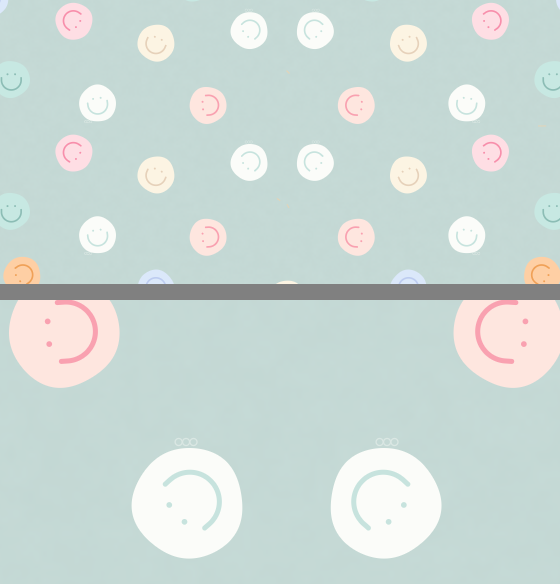
Top, the full canvas; bottom, a detail of the centre.
Reproduce this pattern procedurally as a Shadertoy shader.

```glsl
// Mirrored rows of pastel smiley discs on softly mottled sage paper.

// Lengths are in units of 1/390 of the canvas height.
const float UNITS = 390.0;
const float AXIS_SHIFT = 3.0;      // mirror axis, right of the centre
const float ROW_PERIOD = 181.0;
const int REPEATED = 6;            // the first discs occur in two rows
const int DISCS = 10;
const float DISC_RADIUS = 25.3;
const float DISC_WOBBLE = 0.45;
const float MOUTH_RADIUS = 13.5;
const float MOUTH_LEG = 3.0;
const float STROKE = 1.15;         // half width of the mouth line
const float EYE_RADIUS = 1.3;
const vec2 EYE = vec2(5.2, 7.0);
const float GRAIN = 0.012;
const vec3 PAPER = vec3(0.77, 0.85, 0.835);
const vec3 FLECK = vec3(0.95, 0.82, 0.66);

// Palette: pink, cream, white, peach, teal, orange, blue.
const vec3 FILL[7] = vec3[7](
    vec3(0.995, 0.87, 0.895), vec3(0.99, 0.957, 0.89), vec3(0.985, 0.99, 0.975),
    vec3(0.995, 0.90, 0.875), vec3(0.78, 0.91, 0.885), vec3(0.995, 0.81, 0.645),
    vec3(0.86, 0.91, 0.98));
const vec3 INK[7] = vec3[7](
    vec3(0.97, 0.56, 0.67), vec3(0.90, 0.82, 0.73), vec3(0.78, 0.89, 0.87),
    vec3(0.975, 0.63, 0.69), vec3(0.55, 0.74, 0.71), vec3(0.94, 0.63, 0.34),
    vec3(0.74, 0.80, 0.94));

// Each disc: offset from the axis, height, direction of its top in degrees.
const vec3 PLACE[DISCS] = vec3[DISCS](
    vec3(-286.0, 361.0, -35.0), vec3(-173.0, 331.0, 66.0),
    vec3(-45.0, 348.0, -138.0), vec3(-102.0, 245.5, -176.0),
    vec3(-253.5, 248.0, 98.0), vec3(-372.0, 281.0, 90.0),
    vec3(-357.0, 12.0, -145.0), vec3(-173.5, -6.0, -90.0),
    vec3(-401.0, 393.0, 90.0), vec3(-122.0, 413.5, 90.0));
const int TINT[DISCS] = int[DISCS](0, 1, 2, 3, 2, 4, 5, 6, 6, 4);

// Flecks: offset from the axis, height, angle in degrees.
const vec3 FLECKS[4] = vec3[4](
    vec3(8.0, 291.0, -45.0), vec3(8.0, 107.0, -60.0),
    vec3(-5.0, 116.0, -35.0), vec3(357.0, 217.0, 0.0));

float hash(vec2 p) {
    return fract(sin(dot(p, vec2(127.1, 311.7))) * 43758.5453);
}

float noise(vec2 p) {
    vec2 i = floor(p), f = fract(p);
    f = f * f * (3.0 - 2.0 * f);
    return mix(mix(hash(i), hash(i + vec2(1, 0)), f.x),
               mix(hash(i + vec2(0, 1)), hash(i + vec2(1, 1)), f.x), f.y);
}

float cover(float d, float px) { return clamp(0.5 - d / px, 0.0, 1.0); }

// Disc with a slightly hand-cut outline.
float discDistance(vec2 p, float seed) {
    float a = atan(p.y, p.x), phase = 6.2832 * hash(vec2(seed, 3.0));
    float wobble = sin(3.0 * a + phase) + 0.6 * sin(5.0 * a - 2.0 * phase);
    return length(p) - DISC_RADIUS - DISC_WOBBLE * wobble;
}

// U-shaped mouth and two dots, upright in local coordinates.
float smileDistance(vec2 p) {
    p.x = abs(p.x);
    vec2 m = p + vec2(0.0, 1.0);
    float mouth = m.y > 0.0
        ? length(vec2(m.x - MOUTH_RADIUS, max(m.y - MOUTH_LEG, 0.0)))
        : abs(length(m) - MOUTH_RADIUS);
    return min(mouth - STROKE, length(p - EYE) - EYE_RADIUS);
}

// Faint row of three small loops beside the white discs.
float loopsDistance(vec2 p) {
    p.x -= 3.4 * clamp(round(p.x / 3.4), -1.0, 1.0);
    return abs(length(p) - 1.6) - 0.3;
}

void mainImage(out vec4 fragColor, in vec2 fragCoord) {
    float px = UNITS / iResolution.y;
    vec2 p = fragCoord * px;
    p.x -= 0.5 * iResolution.x * px + AXIS_SHIFT;
    vec2 q = vec2(-abs(p.x), p.y);

    // Mottled paper
    float mottle = 0.6 * noise(p / 9.0) + 0.4 * noise(p / 3.0) - 0.5;
    vec3 color = PAPER + GRAIN * mottle;

    // Mirrored smiling discs
    for (int i = 0; i < DISCS; i++) {
        vec2 d = q - PLACE[i].xy;
        if (i < REPEATED) d.y += ROW_PERIOD * clamp(round(-d.y / ROW_PERIOD), 0.0, 1.0);
        float a = radians(PLACE[i].z);
        vec2 up = vec2(cos(a), sin(a));
        vec2 local = vec2(dot(d, vec2(up.y, -up.x)), dot(d, up));
        if (TINT[i] == 2) {
            vec2 knot = i == 2 ? vec2(-1.0, 28.0) : vec2(-13.0, -25.0);
            color = mix(color, FILL[2], 0.4 * cover(loopsDistance(d - knot), px));
        }
        color = mix(color, FILL[TINT[i]], cover(discDistance(d, float(i)), px));
        color = mix(color, INK[TINT[i]], cover(smileDistance(local), px));
    }

    // Single cream disc rising at the lower edge
    color = mix(color, FILL[1], cover(discDistance(p - vec2(6.0, -20.5), 10.0), px));

    // Stray flecks
    for (int i = 0; i < 4; i++) {
        float a = radians(FLECKS[i].z);
        vec2 d = p - FLECKS[i].xy, along = vec2(cos(a), sin(a));
        float halfLength = i == 3 ? 5.0 : 2.2;
        d -= along * clamp(dot(d, along), -halfLength, halfLength);
        color = mix(color, FLECK, 0.8 * cover(length(d) - 0.6, px));
    }
    fragColor = vec4(color, 1.0);
}
```
